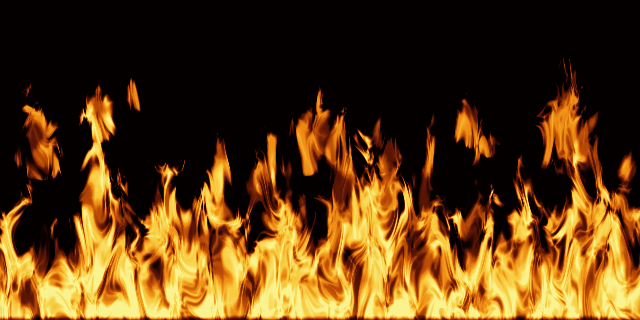
Give the GLSL for this background, as a Shadertoy shader.

```glsl
// A wall of fire rising from the lower edge into darkness.
// Teardrop tongues, licks and loose wisps shape the heat, warped gradient
// noise folds it into filaments, and a black-body style ramp colours it.

#define BED_FULL 0.06      // height up to which the fire bed is solid
#define BED_END 0.33       // height where the fire bed fades out
#define SWAY 0.030         // sideways bend of the flames
#define RAGGED 1.15        // how far the folds bite into the outlines
#define TONGUE_HEAT 0.95
#define LICK_HEAT 0.80
#define WISP_HEAT 0.62
#define FOLD_SCALE vec2(14.0, 5.6)
#define FOLD_WARP 0.75
#define STRAND_GAIN 0.24   // strength of the thin bright filaments
#define LICK_COUNT 28      // small flames spread along the bed

const vec3 NIGHT = vec3(0.02, 0.00, 0.00);
const vec3 EMBER = vec3(0.35, 0.08, 0.02);
const vec3 RUST  = vec3(0.73, 0.29, 0.02);
const vec3 AMBER = vec3(0.94, 0.56, 0.08);
const vec3 GOLD  = vec3(0.97, 0.80, 0.25);
const vec3 CREAM = vec3(0.98, 0.95, 0.56);

// Each flame: centre x, bottom, top, half width
const int COUNT = 11;
const vec4 TONGUES[COUNT] = vec4[COUNT](
    vec4(0.055, -0.10, 0.44, 0.060), vec4(0.305, 0.10, 0.62, 0.090),
    vec4(0.315, 0.55, 0.75, 0.055), vec4(0.53, -0.10, 0.51, 0.085),
    vec4(0.69, -0.10, 0.58, 0.085), vec4(0.87, -0.10, 0.52, 0.090),
    vec4(1.15, -0.10, 0.58, 0.085), vec4(1.29, -0.10, 0.49, 0.090),
    vec4(1.49, -0.10, 0.53, 0.085), vec4(1.64, -0.10, 0.48, 0.060),
    vec4(1.83, -0.10, 0.65, 0.110));
const vec4 WISPS[COUNT] = vec4[COUNT](
    vec4(0.11, 0.43, 0.71, 0.050), vec4(0.425, 0.65, 0.76, 0.025),
    vec4(0.85, 0.20, 0.61, 0.065), vec4(0.975, 0.45, 0.74, 0.050),
    vec4(1.06, 0.20, 0.64, 0.060), vec4(1.20, 0.34, 0.60, 0.055),
    vec4(1.34, 0.20, 0.63, 0.045), vec4(1.465, 0.53, 0.71, 0.042),
    vec4(1.53, 0.50, 0.60, 0.028), vec4(1.76, 0.43, 0.81, 0.065),
    vec4(1.95, 0.08, 0.54, 0.065));

vec2 gradient(vec2 cell) {
    float angle = 6.2832 * fract(sin(dot(cell, vec2(127.1, 311.7))) * 43758.5);
    return vec2(cos(angle), sin(angle));
}

float gradientNoise(vec2 p) {
    vec2 i = floor(p), f = fract(p);
    vec2 u = f * f * f * (f * (f * 6.0 - 15.0) + 10.0);
    vec2 e = vec2(1.0, 0.0);
    float low = mix(dot(gradient(i), f), dot(gradient(i + e), f - e), u.x);
    float high = mix(dot(gradient(i + e.yx), f - e.yx),
                     dot(gradient(i + e.xx), f - e.xx), u.x);
    return mix(low, high, u.y);
}

float ridge(vec2 p) {
    return 1.0 - min(2.0 * abs(gradientNoise(p)), 1.0);
}

vec2 noisePair(vec2 p) {
    return vec2(gradientNoise(p), gradientNoise(p + vec2(37.2, 11.8)));
}

// Teardrop: up to 1 on the axis, 0 on the outline, negative outside
float teardrop(vec2 p, vec4 flame) {
    float h = (p.y - flame.y) / (flame.z - flame.y);
    float inside = clamp(h, 0.0, 1.0);
    float halfWidth = flame.w * 2.6 * sqrt(inside) * (1.0 - inside);
    float beyond = abs(h - inside) * (flame.z - flame.y);
    return max((halfWidth - abs(p.x - flame.x)) / flame.w - 10.0 * beyond, -1.0);
}

vec3 fireColour(float heat) {
    vec3 c = mix(NIGHT, EMBER, smoothstep(0.07, 0.25, heat));
    c = mix(c, RUST, smoothstep(0.25, 0.46, heat));
    c = mix(c, AMBER, smoothstep(0.45, 0.65, heat));
    c = mix(c, GOLD, smoothstep(0.64, 0.86, heat));
    return mix(c, CREAM, smoothstep(0.86, 1.12, heat));
}

void mainImage(out vec4 fragColor, in vec2 fragCoord) {
    vec2 p = fragCoord / iResolution.xy * vec2(2.0, 1.0);

    // Folds: ridged octaves on a curling, upward-stretched domain
    vec2 q = p * FOLD_SCALE;
    q += FOLD_WARP * noisePair(q * 0.8);
    q += 0.5 * FOLD_WARP * noisePair(q * 1.7 + 5.3);
    float folds = 0.48 * ridge(q) + 0.30 * ridge(q * 2.1 + 8.7)
                + 0.22 * ridge(q * 4.1 + 3.1);
    float strands = pow(ridge(q * 1.6 + 21.4), 6.0);

    // Sway: large bends plus small licks along the outlines
    vec2 bent = p;
    bent.x += SWAY * gradientNoise(p * vec2(5.0, 7.0) + 2.6) * 1.6;
    bent += 0.8 * SWAY * noisePair(p * vec2(19.0, 11.0));

    // Heat sources
    float tongue = -1.0, wisp = -1.0, lick = -1.0;
    for (int i = 0; i < COUNT; i++) {
        tongue = max(tongue, teardrop(bent, TONGUES[i]));
        wisp = max(wisp, teardrop(bent, WISPS[i]));
    }
    for (int i = 0; i < LICK_COUNT; i++) {
        vec2 scatter = gradient(vec2(float(i), 3.0));
        float x = (float(i) + 0.5 + 0.4 * scatter.x) * 2.0 / float(LICK_COUNT);
        lick = max(lick, teardrop(bent, vec4(x, -0.08, 0.37 + 0.07 * scatter.y, 0.034)));
    }
    float bite = RAGGED * (folds - 0.56);
    float body = TONGUE_HEAT * smoothstep(-0.08, 0.55, tongue + bite);
    float tips = LICK_HEAT * smoothstep(-0.05, 0.65, lick + bite);
    float veil = WISP_HEAT * smoothstep(-0.05, 0.60, wisp + 1.2 * bite);
    float bedEdge = p.y + 0.13 * gradientNoise(bent * vec2(8.0, 3.0) + 4.4);
    float bed = 1.0 - smoothstep(BED_FULL, BED_END, bedEdge - 0.15 * bite);
    float source = max(max(body, tips), max(veil, bed));

    // Dark pockets between the flames, above the bed
    float pocket = smoothstep(0.05, 0.35, gradientNoise(bent * vec2(11.0, 6.0) + 9.1));
    source *= 1.0 - 0.55 * pocket * smoothstep(0.05, 0.17, p.y);

    // Texture, hotter foot and a dark rim along the ground
    float heat = source * (0.24 + 0.78 * smoothstep(0.22, 0.90, folds)
                         + STRAND_GAIN * strands);
    heat += 0.13 * (1.0 - smoothstep(0.02, 0.22, p.y));
    heat *= mix(0.25, 1.0, smoothstep(0.0, 0.018, p.y + 0.01 * folds - 0.005));

    fragColor = vec4(fireColour(heat), 1.0);
}
```
